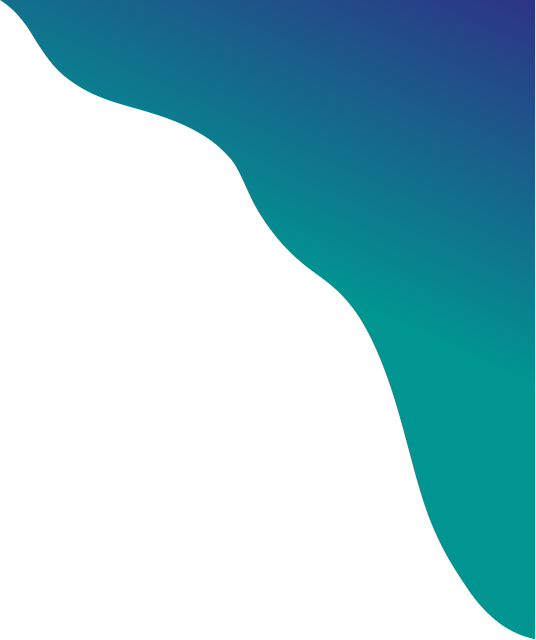
Write a Shadertoy shader that draws this background.

```glsl
// A wavy blue-to-teal gradient slope filling the upper right of a white page.

const vec3 PAPER  = vec3(1.0);
const vec3 INDIGO = vec3(0.180, 0.200, 0.525);
const vec3 TEAL   = vec3(0.003, 0.583, 0.568);

const float GRADIENT_TILT   = 0.386;  // drop of the colour bands across the canvas
const float GRADIENT_LENGTH = 0.606;  // depth at which the colour settles to teal
const float RIGHT_MARGIN    = 0.0016; // thin strip of paper on the right

// Spline knots of the wave: x, depth below the top, slope.
const int KNOTS = 15;
const vec3 WAVE[KNOTS] = vec3[KNOTS](
    vec3(0.000, 0.000, 0.545), vec3(0.059, 0.053, 1.380),
    vec3(0.116, 0.116, 0.713), vec3(0.272, 0.174, 0.252),
    vec3(0.380, 0.212, 0.520), vec3(0.432, 0.250, 1.006),
    vec3(0.466, 0.305, 1.803), vec3(0.505, 0.359, 1.132),
    vec3(0.590, 0.428, 0.604), vec3(0.668, 0.493, 1.258),
    vec3(0.730, 0.608, 2.516), vec3(0.769, 0.723, 3.144),
    vec3(0.803, 0.814, 2.096), vec3(0.870, 0.917, 1.258),
    vec3(1.000, 0.999, 0.168));

// Cubic Hermite curve between two knots
float hermite(vec3 a, vec3 b, float x) {
    float span = b.x - a.x;
    float t = (x - a.x) / span;
    float s = 1.0 - t;
    return mix(a.y, b.y, t * t * (3.0 - 2.0 * t))
         + span * t * s * (a.z * s - b.z * t);
}

// Depth of the wave edge at x
float waveDepth(float x) {
    float depth = 0.0;
    for (int i = 0; i < KNOTS - 1; i++) {
        if (x >= WAVE[i].x) depth = hermite(WAVE[i], WAVE[i + 1], x);
    }
    return depth;
}

void mainImage(out vec4 fragColor, in vec2 fragCoord) {
    vec2 uv = fragCoord / iResolution.xy;
    float depth = 1.0 - uv.y;

    // Tilted gradient starting at the top right corner
    float blend = (depth + GRADIENT_TILT * (1.0 - uv.x)) / GRADIENT_LENGTH;
    vec3 slopeColor = mix(INDIGO, TEAL, clamp(blend, 0.0, 1.0));

    // Antialiased coverage of the wave and the right margin
    float edge = depth - waveDepth(uv.x);
    float edgeWidth = length(vec2(dFdx(edge), dFdy(edge)));
    float coverage = clamp(0.5 - edge / edgeWidth, 0.0, 1.0);
    float marginGap = (1.0 - RIGHT_MARGIN - uv.x) * iResolution.x;
    coverage *= clamp(0.5 + marginGap, 0.0, 1.0);

    fragColor = vec4(mix(PAPER, slopeColor, coverage), 1.0);
}
```
